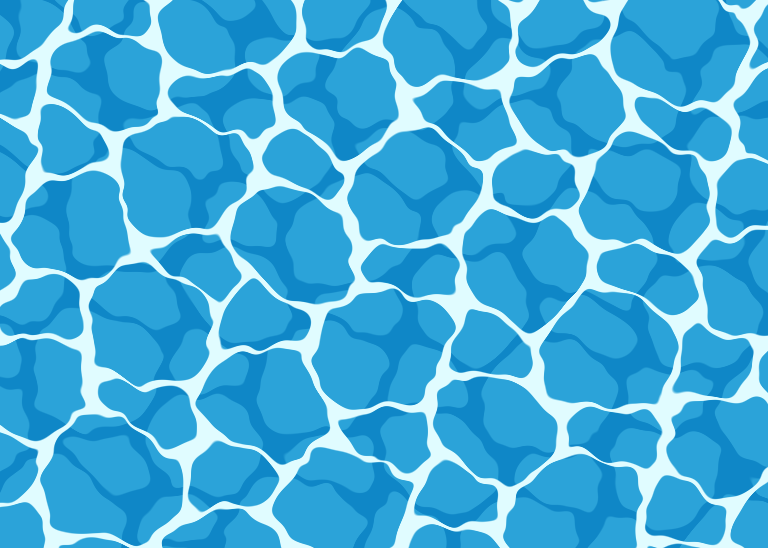
This texture is drawn by a Shadertoy shader. Its source:

```glsl
// Stylised pool water: flat blue cells parted by a pale net of light.
// A skewed lattice of weighted cellular noise gives the net, a smooth minimum
// swells its junctions, and a shifted second net makes the darker shadows.

#define LATTICE_A vec2(0.418, -0.027)
#define LATTICE_B vec2(0.067, 0.284)
#define JITTER 0.034
#define LIGHT_WIDTH 0.0040
#define LIGHT_SWELL 0.0140
#define SHADE_WIDTH 0.0050
#define SHADE_SWELL 0.0170
#define SHADE_SHIFT vec2(0.105, 0.075)
#define WATER vec3(0.17, 0.64, 0.85)
#define DEEP vec3(0.06, 0.53, 0.78)
#define FOAM vec3(0.88, 0.99, 1.00)

const int KINDS = 4;

vec3 hash3(vec3 p) {
    p = fract(p * vec3(0.1031, 0.1030, 0.0973));
    p += dot(p, p.yxz + 33.33);
    return fract((p.xxy + p.yxx) * p.zyx);
}

// Centre (xy) and radius (z) of a cell: round, flat, large or wedge.
vec3 cellSite(vec2 node, int kind, float seed) {
    vec3 shape = kind == 0 ? vec3(0.0, 0.0, 0.097)
               : kind == 1 ? vec3(-0.073, -0.136, 0.060)
               : kind == 2 ? vec3(0.209, 0.118, 0.116)
                           : vec3(0.209, -0.044, 0.074);
    vec3 h = hash3(vec3(node + 50.0, float(kind) * 7.0 + seed)) - 0.5;
    vec2 centre = node.x * LATTICE_A + node.y * LATTICE_B + shape.xy;
    return vec3(centre + h.xy * JITTER, shape.z * (1.0 + 0.14 * h.z));
}

// Layered sines that bend the borders.
vec2 ripple(vec2 p) {
    p += 0.010 * sin(p.yx * vec2(23.0, 19.0) + vec2(0.7, 2.1));
    p += 0.006 * sin(p.yx * vec2(47.0, 53.0) + 1.5 * sin(p * 21.0));
    return p + 0.0022 * sin(p.yx * vec2(118.0, 105.0) + 2.0 * sin(p * 40.0));
}

// Distance to the border of the enclosing cell, rounded at its corners.
float netDistance(vec2 p, float swell, float seed) {
    p = ripple(p);
    vec2 node = round(inverse(mat2(LATTICE_A, LATTICE_B)) * p);
    vec3 home = vec3(0.0);
    vec2 homeNode = node;
    int homeKind = 0;
    float best = 1e5;

    // Find the enclosing cell by its power distance.
    for (int y = -1; y <= 1; y++)
    for (int x = -1; x <= 1; x++)
    for (int k = 0; k < KINDS; k++) {
        vec2 n = node + vec2(x, y);
        vec3 s = cellSite(n, k, seed);
        vec2 r = p - s.xy;
        float power = dot(r, r) - s.z * s.z;
        if (power < best) {
            best = power;
            home = s;
            homeNode = n;
            homeKind = k;
        }
    }

    // Blend the distances to all its neighbours.
    float sum = 0.0;
    for (int y = -2; y <= 2; y++)
    for (int x = -2; x <= 2; x++)
    for (int k = 0; k < KINDS; k++) {
        vec2 n = homeNode + vec2(x, y);
        if (n == homeNode && k == homeKind) continue;
        vec3 s = cellSite(n, k, seed);
        vec2 r = p - s.xy;
        float gap = dot(r, r) - s.z * s.z - best;
        sum += exp(-0.5 * gap / (distance(s.xy, home.xy) * swell));
    }

    // Each cell carries its own lobes, so border widths vary.
    vec2 local = p - home.xy;
    float phase = 6.28 * hash3(vec3(homeNode + 80.0, float(homeKind) + seed)).x;
    float lobes = sin(local.x * 74.0 + phase) * sin(local.y * 81.0 - phase);
    return -swell * log(sum) + 0.0035 * lobes;
}

void mainImage(out vec4 fragColor, in vec2 fragCoord) {
    vec2 p = fragCoord / iResolution.y;
    float edge = 0.7 / iResolution.y;

    float light = netDistance(p, LIGHT_SWELL, 3.0) - LIGHT_WIDTH;
    float shade = netDistance(p + SHADE_SHIFT, SHADE_SWELL, 11.0) - SHADE_WIDTH;

    vec3 color = mix(DEEP, WATER, smoothstep(-edge, edge, shade));
    color = mix(FOAM, color, smoothstep(-edge, edge, light));
    fragColor = vec4(color, 1.0);
}
```
